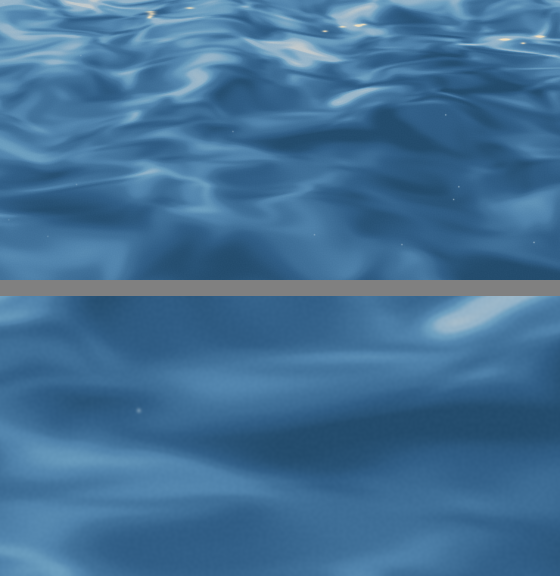
Top, the full canvas; bottom, a detail of the centre.
Give the GLSL for this texture, as a Shadertoy shader.

```glsl
const float HORIZON = 2.1;
const vec3 WARM_GLINT = vec3(1.0, 0.90, 0.74);

vec2 hash2(vec2 p) {
    vec3 h = fract(p.xyx * vec3(0.1031, 0.1030, 0.0973));
    h += dot(h, h.yzx + 33.33);
    return fract((h.xx + h.yz) * h.zy);
}

float cornerSlope(vec2 cell, vec2 corner, vec2 f) {
    float angle = 6.28318 * hash2(cell + corner + 200.0).x;
    return dot(vec2(cos(angle), sin(angle)), f - corner);
}

float gradientNoise(vec2 p) {
    vec2 i = floor(p), f = fract(p);
    vec2 u = f * f * f * (f * (f * 6.0 - 15.0) + 10.0);
    float low = mix(cornerSlope(i, vec2(0, 0), f), cornerSlope(i, vec2(1, 0), f), u.x);
    float high = mix(cornerSlope(i, vec2(0, 1), f), cornerSlope(i, vec2(1, 1), f), u.x);
    return mix(low, high, u.y);
}

// Canvas to water plane: waves shrink and flatten with distance
vec2 waterPlane(vec2 p) {
    float nearness = HORIZON - p.y;
    return vec2(6.5 * (p.x - 1.0), 33.0) / nearness;
}

// Bends crests and leans them over their troughs
vec2 bendWaves(vec2 q) {
    q.y += 1.8 * gradientNoise(q * vec2(0.45, 0.2) + 7.0);
    q.x += 0.7 * gradientNoise(q * 0.7 + 31.0);
    q.y += 0.7 * gradientNoise(q + 53.0);
    return q;
}

// Thin bright lines along the zero contours of the noise
float crestLines(vec2 q, float sharpness) {
    float n = gradientNoise(q);
    float patches = smoothstep(-0.05, 0.4, gradientNoise(q * 0.6 + 17.0));
    return patches * exp(-sharpness * n * n);
}

// Broad light: bright far left, dark hollow at the right
float broadLight(vec2 p) {
    vec2 d = (p - vec2(1.6, 0.56)) / vec2(0.55, 0.22);
    return 1.25 * (p.y - 0.5) - 0.35 * (p.x - 1.0) - 0.8 * exp(-dot(d, d));
}

float waveTone(vec2 q, float distant) {
    float tone = 1.3 * gradientNoise(q * vec2(0.5, 0.45) + 11.0);
    tone += 2.0 * gradientNoise(q * vec2(0.9, 0.85) + 53.0);
    tone += mix(0.5, 1.1, distant) * gradientNoise(q * vec2(1.7, 1.9) + 83.0);
    tone += mix(0.15, 0.5, distant) * gradientNoise(q * vec2(2.8, 2.4) + 97.0);
    tone += mix(0.6, 1.5, distant) * crestLines(q * vec2(0.8, 0.75) + 29.0, 45.0);
    return tone;
}

vec3 waterColor(float tone) {
    vec3 c = mix(vec3(0.14, 0.30, 0.43), vec3(0.19, 0.37, 0.53), smoothstep(-1.7, -0.5, tone));
    c = mix(c, vec3(0.25, 0.44, 0.60), smoothstep(-0.7, 0.1, tone));
    c = mix(c, vec3(0.32, 0.52, 0.68), smoothstep(0.0, 0.6, tone));
    c = mix(c, vec3(0.42, 0.62, 0.75), smoothstep(0.5, 1.2, tone));
    c = mix(c, vec3(0.59, 0.71, 0.79), smoothstep(1.1, 1.9, tone));
    return mix(c, vec3(0.76, 0.79, 0.80), smoothstep(1.9, 3.0, tone));
}

float glint(vec2 p, vec2 center, vec2 size) {
    vec2 d = (p - center) / size;
    return exp(-dot(d, d));
}

// Small clusters of sun reflections on the far water
float sunGlints(vec2 p) {
    float light = 0.0;
    for (int i = 0; i < 15; i++) {
        float group = float(i % 3);
        vec2 center = vec2(0.6 + 0.63 * group, 0.955 - 0.05 * group);
        vec2 r = hash2(vec2(float(i), 5.0));
        vec2 offset = (r - 0.5) * vec2(0.16, 0.022);
        offset.y += 0.12 * offset.x;
        light += glint(p, center + offset, vec2(0.008 + 0.008 * r.y, 0.0035));
    }
    return min(light, 1.0);
}

float strayDrops(vec2 p) {
    float light = 0.0;
    for (int i = 0; i < 12; i++) {
        vec2 r = hash2(vec2(float(i), 41.0));
        light += (0.2 + 0.4 * r.x) * glint(p, r * vec2(2.0, 1.0), vec2(0.003));
    }
    return min(light, 1.0);
}

void mainImage(out vec4 fragColor, in vec2 fragCoord) {
    vec2 p = fragCoord / iResolution.y;
    float distant = smoothstep(0.1, 0.95, p.y);
    vec2 water = bendWaves(waterPlane(p));

    float tone = broadLight(p) + waveTone(water, distant);
    vec3 color = waterColor(tone);

    // Fine grain and sparkle
    color += 0.012 * gradientNoise(p * 190.0);
    color = mix(color, WARM_GLINT, 0.85 * sunGlints(p));
    color = mix(color, vec3(0.75, 0.82, 0.86), strayDrops(p));

    fragColor = vec4(color, 1.0);
}
```
